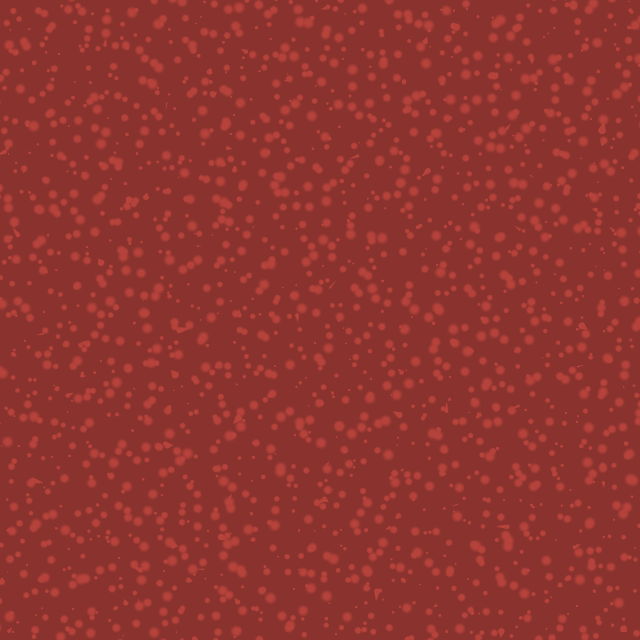
Write a WebGL 2 fragment shader that draws this texture.

```glsl
#version 300 es
precision highp float;
// Dark red ground scattered with soft lighter specks and a few crisp slivers.

uniform vec2 u_resolution;
out vec4 outColor;

const vec3 GROUND = vec3(0.54, 0.198, 0.18);
const vec3 SPECK = vec3(0.71, 0.257, 0.23);
const float TAU = 6.28319;

// Four random values in 0..1 for a cell and a seed
vec4 hash4(vec2 cell, float seed) {
    vec4 p = fract(vec4(cell.xyx, cell.y + seed) * vec4(0.1031, 0.103, 0.0973, 0.1099) + seed * 0.137);
    p += dot(p, p.wzxy + 33.33);
    return fract((p.xxyz + p.yzzw) * p.zywx);
}

// Round speck: larger ones have softer rims
float speck(vec2 p, float size) {
    float radius = mix(0.0015, 0.0115, size);
    float core = radius * mix(0.6, 0.3, size);
    return 1.0 - smoothstep(core, radius, length(p));
}

// Tapered sliver: a capsule whose radius shrinks along its axis
float sliver(vec2 p, float angle, float len, float width, float edge) {
    vec2 axis = vec2(cos(angle), sin(angle));
    float along = clamp(dot(p, axis) / len + 0.5, 0.0, 1.0);
    float d = length(p - axis * len * (along - 0.5)) - width * mix(1.0, 0.2, along);
    return 1.0 - smoothstep(-edge, edge, d);
}

// Coverage of one layer of freely jittered specks
float speckLayer(vec2 uv, float cells, float seed) {
    vec2 home = floor(uv * cells);
    float clear = 1.0;
    for (int y = -1; y <= 1; y++) {
        for (int x = -1; x <= 1; x++) {
            vec2 cell = home + vec2(x, y);
            vec4 rnd = hash4(cell, seed);
            clear *= 1.0 - speck(uv - (cell + rnd.xy) / cells, rnd.z);
        }
    }
    return 1.0 - clear;
}

// Coverage of the sparse slivers, from hairlines to plump drops
float sliverLayer(vec2 uv, float cells, float seed, float edge) {
    vec2 home = floor(uv * cells);
    float cover = 0.0;
    for (int y = -1; y <= 1; y++) {
        for (int x = -1; x <= 1; x++) {
            vec2 cell = home + vec2(x, y);
            vec4 place = hash4(cell, seed);
            vec4 form = hash4(cell, seed + 5.0);
            float len = mix(0.005, 0.016, form.x * form.x);
            float width = mix(0.001, 0.0065, form.y);
            float shape = sliver(uv - (cell + place.xy) / cells, place.z * TAU, len, width, edge);
            cover = max(cover, shape * step(form.z, 0.85));
        }
    }
    return cover;
}

void main() {
    float side = min(u_resolution.x, u_resolution.y);
    vec2 uv = gl_FragCoord.xy / side;
    float edge = max(0.0009, 0.6 / side);

    // Two overlapping layers break up the regularity of the grid
    float clear = 1.0;
    for (int i = 0; i < 2; i++) {
        float layer = float(i);
        clear *= 1.0 - speckLayer(uv + layer * vec2(0.37, 0.71), 31.0, 3.0 + layer * 11.0);
    }
    clear *= 1.0 - sliverLayer(uv, 9.0, 29.0, edge);

    outColor = vec4(mix(SPECK, GROUND, clear), 1.0);
}
```
